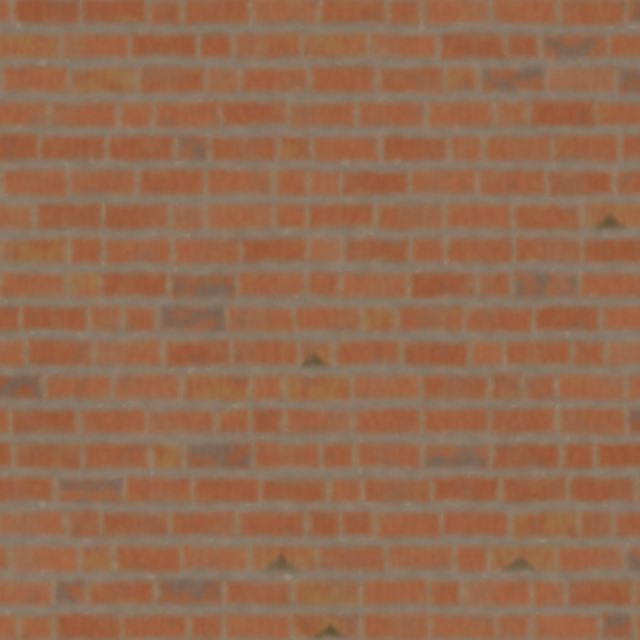
Reproduce this texture procedurally as a three.js fragment shader.

```glsl
varying vec2 vUv;

#define COURSES 18.73
#define FIRST_COURSE 0.11
#define BED_HALF 0.335
#define HEAD_JOINT 0.085
#define EDGE_SOFT 0.165
#define WOBBLE 0.065
#define CLAY vec3(0.620, 0.362, 0.230)
#define MORTAR vec3(0.540, 0.472, 0.405)
#define OCHRE vec3(0.605, 0.430, 0.250)
#define ASH vec3(0.465, 0.375, 0.320)
#define SCORCH vec3(0.370, 0.305, 0.195)

float hash(vec2 p) {
  vec3 q = fract(vec3(p.xyx) * 0.1031);
  q += dot(q, q.yzx + 33.33);
  return fract((q.x + q.y) * q.z);
}

vec2 gradient(vec2 cell) {
  float angle = 6.28318 * hash(cell + 17.0);
  return vec2(cos(angle), sin(angle));
}

// Gradient noise, roughly -0.7 to 0.7
float noise(vec2 p) {
  vec2 i = floor(p), f = fract(p);
  vec2 w = f * f * f * (f * (f * 6.0 - 15.0) + 10.0);
  vec2 e = vec2(0.0, 1.0);
  float low = mix(dot(gradient(i), f), dot(gradient(i + e.yx), f - e.yx), w.x);
  float high = mix(dot(gradient(i + e), f - e), dot(gradient(i + e.yy), f - e.yy), w.x);
  return mix(low, high, w.y);
}

// Start and length of the brick at x: three stretchers and one header per group
vec2 brickSpan(float x, float row) {
  float group = floor(x / 7.0);
  float u = x - group * 7.0;
  float header = 2.0 * floor(4.0 * hash(vec2(group + 40.0, row + 3.0)));
  float start = 2.0 * floor(u * 0.5);
  float size = 2.0;
  if (u >= header) {
    start = header;
    size = 1.0;
  }
  if (u >= header + 1.0) {
    start = 1.0 + 2.0 * floor((u - 1.0) * 0.5);
    size = 2.0;
  }
  return vec2(group * 7.0 + start, size);
}

vec3 brickColor(vec2 q, vec2 p, vec2 id) {
  float tone = hash(id + 5.0);
  float kind = hash(id + 71.0);
  float blotch = noise(p * vec2(1.5, 2.0) + 30.0);
  float streak = noise(p * vec2(5.0, 2.2));
  vec3 color = CLAY + (tone - 0.5) * vec3(0.035, 0.05, 0.045);
  color = mix(color, OCHRE, 0.45 * smoothstep(0.1, 0.55, blotch));
  color = mix(color, ASH, 0.35 * smoothstep(0.15, 0.6, -blotch));

  // Odd bricks: ashen, ochre, or ochre with a scorched wedge
  float ashen = 1.0 - step(0.07, kind);
  float ochre = step(0.91, kind);
  float wedge = step(0.965, kind);
  color = mix(color, ASH, ashen * smoothstep(-0.45, 0.35, blotch + streak * 0.3) * 0.9);
  color = mix(color, OCHRE, ochre * smoothstep(-0.5, 0.3, blotch + streak * 0.3) * 0.75);
  float flip = hash(id + 9.0) < 0.65 ? 1.0 : -1.0;
  float slope = abs(q.x + (tone - 0.5) * 0.5) * 0.8 + q.y * flip + streak * 0.06;
  color = mix(color, SCORCH, wedge * (1.0 - smoothstep(-0.12, 0.2, slope)) * 0.9);
  return color + streak * vec3(0.022, 0.024, 0.022);
}

void main() {
  vec2 p = vUv * COURSES + vec2(0.0, FIRST_COURSE);
  vec2 warped = p + WOBBLE * vec2(noise(p * 1.9), noise(p * vec2(0.7, 1.4) + 50.0));
  float row = floor(warped.y);

  // Locate the brick within its shifted course
  float x = warped.x + 7.0 * hash(vec2(row + 2.0, 8.0)) + mod(row, 2.0);
  vec2 span = brickSpan(x, row);
  vec2 id = vec2(span.x + 90.0, row + 20.0);
  vec2 q = vec2(x - span.x - span.y * 0.5, warped.y - row - 0.5);
  vec2 jitter = vec2(hash(id), hash(id + 31.0)) - 0.5;
  q -= jitter * vec2(0.06, 0.05);
  q.y += q.x * (hash(id + 47.0) - 0.5) * 0.045;

  // Soft, slightly chipped brick outline
  vec2 halfSize = vec2(span.y * 0.5 - HEAD_JOINT, BED_HALF + jitter.x * 0.035);
  vec2 d = abs(q) - halfSize;
  float edge = length(max(d + 0.08, 0.0)) + min(max(d.x, d.y) + 0.08, 0.0) - 0.08;
  edge += noise(p * 3.0 + 11.0) * 0.06;
  float face = 1.0 - smoothstep(-EDGE_SOFT, EDGE_SOFT, edge);

  // Mortar with sandy head joints and faint pale flecks
  float sand = noise(p * vec2(2.2, 3.0) + 80.0);
  vec3 mortar = MORTAR + sand * vec3(0.035, 0.035, 0.035);
  float headJoint = smoothstep(-0.15, 0.02, d.x) * (1.0 - smoothstep(-0.12, 0.1, d.y));
  mortar += headJoint * vec3(0.03, 0.005, -0.025);
  mortar += 0.05 * smoothstep(0.32, 0.65, noise(p * 2.8 + 140.0));

  // Worn faces let the mortar tone show through
  float wear = 0.10 + 0.25 * smoothstep(-0.1, 0.5, noise(p * 0.75 + 200.0));
  vec3 color = mix(mortar, brickColor(q, p, id), face * (1.0 - wear));
  color += 0.01 * noise(p * 8.0 + 7.0) + 0.01 * noise(p * 0.35);
  gl_FragColor = vec4(color, 1.0);
}
```
